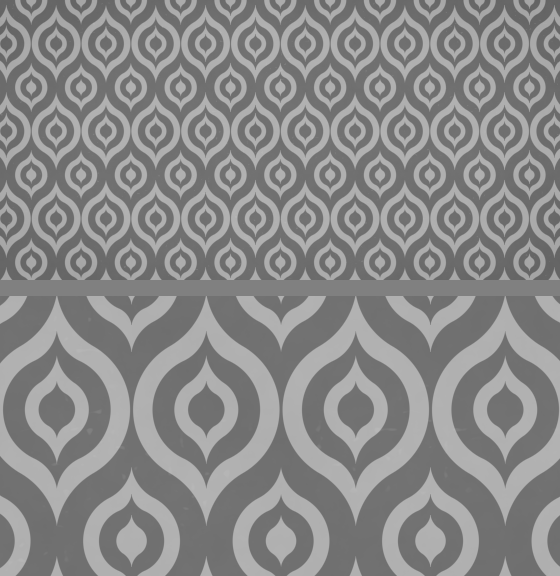
Top, the full canvas; bottom, a detail of the centre.
Write a Shadertoy shader that draws this pattern.

```glsl
// Staggered rows of large and small pointed ogee rings in pale grey on dark grey.
// Each outline is a distance function: a circle joined to a concave arc at each tip.
// Gradient noise adds faint mottling, small scuffs and an edge shade.
#define COLUMNS_PER_HEIGHT 5.62
#define ROW_STEP 1.756
#define LATTICE_ORIGIN vec2(0.127, 1.23)
#define TIP_SLOPE 0.17
#define DARK_GREY vec3(0.442)
#define PALE_GREY vec3(0.692)
#define MOTTLE 0.022
#define SCUFF 0.05
#define EDGE_SHADE 0.045

vec2 hashGradient(vec2 cell) {
    vec3 h = fract(cell.xyx * vec3(0.1031, 0.1030, 0.0973));
    h += dot(h, h.yzx + 33.33);
    float angle = 6.2832 * fract((h.x + h.y) * h.z);
    return vec2(cos(angle), sin(angle));
}

float gradientNoise(vec2 p) {
    vec2 i = floor(p), f = fract(p);
    vec2 u = f * f * f * (f * (f * 6.0 - 15.0) + 10.0);
    vec2 e = vec2(1.0, 0.0);
    float a = dot(hashGradient(i), f);
    float b = dot(hashGradient(i + e.xy), f - e.xy);
    float c = dot(hashGradient(i + e.yx), f - e.yx);
    float d = dot(hashGradient(i + e.xx), f - e.xx);
    return mix(mix(a, b, u.x), mix(c, d, u.x), u.y);
}

float fbm(vec2 p) {
    float sum = 0.0, weight = 0.5;
    for (int k = 0; k < 4; k++) {
        sum += weight * gradientNoise(p);
        p = p * 2.03 + 17.1;
        weight *= 0.5;
    }
    return sum;
}

// Signed distance to an ogee of half width r and half height h.
float ogee(vec2 p, float r, float h) {
    p = abs(p);
    float arcRadius = (h * h - r * r) / (2.0 * (r - h * TIP_SLOPE));
    vec2 arcCentre = vec2(0.0, h) + arcRadius * vec2(sqrt(1.0 - TIP_SLOPE * TIP_SLOPE), TIP_SLOPE);
    if (p.y > h) return length(p - vec2(0.0, h));
    bool besideTip = p.x * arcCentre.y < p.y * arcCentre.x;
    return besideTip ? arcRadius - length(p - arcCentre) : length(p) - r;
}

// Outer ogee with an inner one cut out; each size is (half width, half height).
float ogeeRing(vec2 p, vec2 outer, vec2 inner) {
    return max(ogee(p, outer.x, outer.y), -ogee(p, inner.x, inner.y));
}

// Offset from the nearest point of the lattice.
vec2 repeatCell(vec2 p) {
    vec2 period = vec2(1.0, ROW_STEP);
    return p - period * floor(p / period + 0.5);
}

float motif(vec2 p) {
    vec2 large = repeatCell(p);
    vec2 small = repeatCell(p - 0.5 * vec2(1.0, ROW_STEP));
    float d = ogeeRing(large, vec2(0.490, 0.775), vec2(0.360, 0.525));
    d = min(d, ogeeRing(large, vec2(0.214, 0.360), vec2(0.122, 0.190)));
    d = min(d, ogeeRing(small, vec2(0.324, 0.490), vec2(0.218, 0.310)));
    return min(d, ogee(small, 0.102, 0.172));
}

void mainImage(out vec4 fragColor, in vec2 fragCoord) {
    vec2 uv = fragCoord / iResolution.xy;
    vec2 p = fragCoord / iResolution.y * COLUMNS_PER_HEIGHT;
    float pixel = COLUMNS_PER_HEIGHT / iResolution.y;

    // Pattern
    float d = motif(p - LATTICE_ORIGIN);
    float pale = 1.0 - smoothstep(-0.75 * pixel, 0.75 * pixel, d);
    vec3 colour = mix(DARK_GREY, PALE_GREY, pale);

    // Mottling and sparse scuffs
    colour += MOTTLE * (fbm(p * 0.9) + 0.6 * fbm(p * 7.0 + 40.0));
    float patches = smoothstep(0.05, 0.3, gradientNoise(p * 1.3 + 9.0));
    float flecks = smoothstep(0.36, 0.55, gradientNoise(p * vec2(13.0, 17.0)));
    colour += SCUFF * patches * flecks * (1.0 - 0.6 * pale);

    // Edge shade
    vec2 fromCentre = 2.0 * uv - 1.0;
    colour -= EDGE_SHADE * smoothstep(0.3, 1.8, dot(fromCentre, fromCentre));

    fragColor = vec4(colour, 1.0);
}
```
